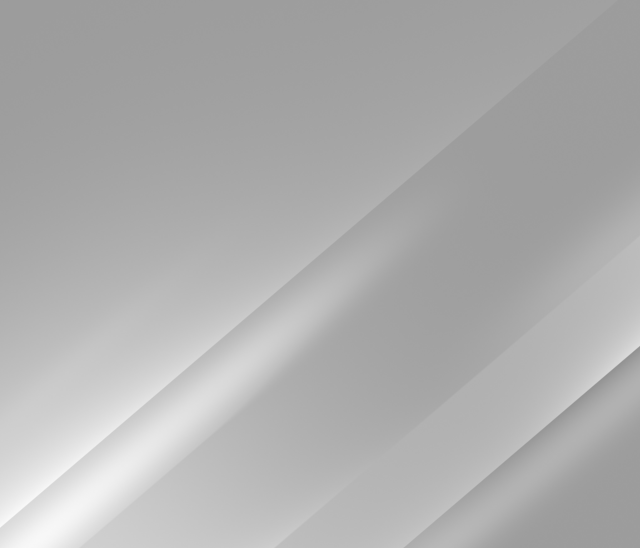
A Shadertoy shader for this background:

```glsl
// Brushed grey backdrop of slanted, overlapping satin sheets.
// Each sheet is a tone formula in rotated axes (along, across), with soft
// bell-shaped glows; crisp smoothed edges then layer the sheets.

const vec2 ALONG = vec2(0.7604, 0.6494);
const vec2 ACROSS = vec2(-0.6494, 0.7604);
const float BASE_GREY = 0.61;

// Positions of the parallel edges on the across axis, top to bottom
const float EDGE_MAIN = 0.028;
const float EDGE_FOLD = -0.094;
const float EDGE_LOWER = -0.325;
const float EDGE_CORNER = -0.478;

float bell(float x, float width) {
    float q = x / width;
    return exp(-q * q);
}

// One above the edge, zero below it
float edgeMask(float across, float edge, float feather) {
    return smoothstep(edge - feather, edge + feather, across);
}

float hash(vec2 p) {
    return fract(sin(dot(p, vec2(12.9898, 78.233))) * 43758.5453);
}

// Wide haze and a narrow bright rim resting on the main edge
float upperSheet(float s, float height) {
    float h = max(height, 0.0);
    float haze = 0.20 * bell(h, 0.35) * bell(s, 0.70);
    float rim = 0.17 * exp(-h / 0.06) * bell(s, 0.80);
    float ridge = 0.018 * bell(h - 0.14, 0.03) * bell(s - 0.3, 0.3);
    float farTint = 0.014 * smoothstep(0.35, 0.0, h) * smoothstep(0.7, 1.2, s);
    return BASE_GREY + haze + rim + ridge + farTint;
}

// Fading sheet with a folded highlight and glows along its lower edge
float middleSheet(float s, float d) {
    float tone = BASE_GREY + 0.003 + 0.21 * bell(s, 0.55);

    float foldFeather = 0.002 + 0.05 * smoothstep(0.4, 0.9, s);
    float foldFade = 1.0 - smoothstep(0.5, 1.15, s);
    float fold = 0.15 * bell(EDGE_MAIN - 0.063 - d, 0.05) * foldFade;
    tone += fold * edgeMask(d, EDGE_FOLD, foldFeather);

    float h = max(d - EDGE_LOWER, 0.0);
    tone += 0.10 * bell(s, 0.60) * exp(-h / 0.04);
    tone += 0.09 * smoothstep(0.75, 1.25, s) * bell(h, 0.07);
    return tone;
}

// Paler strip that brightens toward its lower right rim
float lowerSheet(float s, float height) {
    float h = max(height, 0.0);
    float tone = 0.69 + 0.25 * (s - 0.85) * (s - 0.85);
    float rim = 0.06 + 0.10 * smoothstep(0.8, 1.15, s);
    return tone + rim * exp(-h / 0.045);
}

// Shadowed corner with one soft parallel streak
float cornerSheet(float s, float depth) {
    float u = max(depth, 0.0);
    float streak = 0.085 * bell(u - 0.052, 0.043);
    float startGlow = 0.045 * bell(s - 0.56, 0.15) * (1.0 - smoothstep(0.0, 0.12, u));
    float shadow = 0.065 * exp(-u / 0.018) * smoothstep(0.55, 1.1, s);
    return BASE_GREY + 0.003 + streak + startGlow - shadow;
}

void mainImage(out vec4 fragColor, in vec2 fragCoord) {
    vec2 p = fragCoord / iResolution.y;
    float s = dot(p, ALONG);
    float d = dot(p, ACROSS);
    float feather = 0.8 / iResolution.y;

    // Layer the sheets from the lower right to the upper left
    float grey = cornerSheet(s, EDGE_CORNER - d);
    grey = mix(grey, lowerSheet(s, d - EDGE_CORNER), edgeMask(d, EDGE_CORNER, feather));
    grey = mix(grey, middleSheet(s, d), edgeMask(d, EDGE_LOWER, feather * 1.5));
    grey = mix(grey, upperSheet(s, d - EDGE_MAIN), edgeMask(d, EDGE_MAIN, feather));

    // Faint grain keeps the gradients free of banding
    grey += (hash(floor(p * 438.0)) - 0.5) * 0.003;
    fragColor = vec4(vec3(clamp(grey, 0.0, 1.0)), 1.0);
}
```
